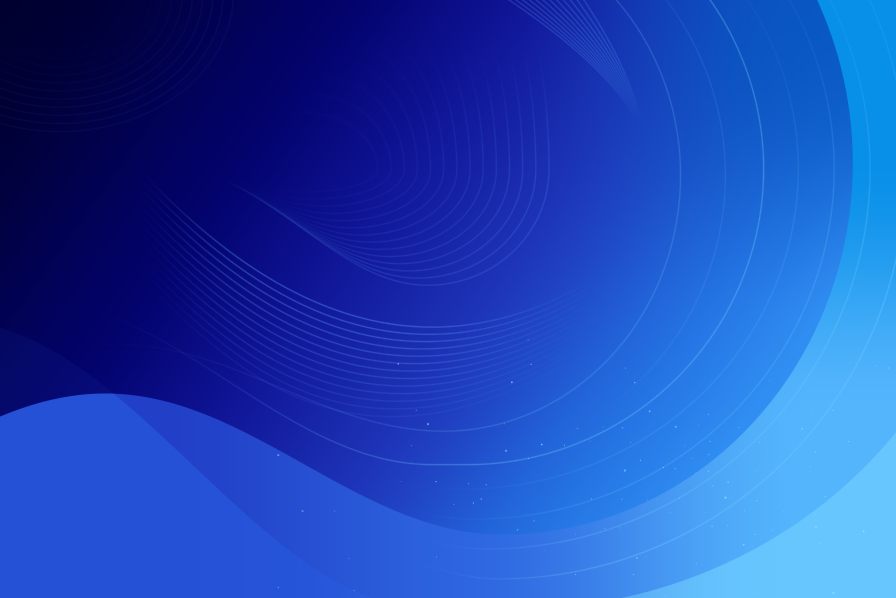
This background is drawn by a Shadertoy shader. Its source:

```glsl
const float PI = 3.14159265;

float hash(vec2 c) {
    return fract(sin(dot(c, vec2(127.1, 311.7))) * 43758.5453);
}

// Signed distance to a cosine swell that flows into an elliptic bowl; positive inside
float bowl(vec2 p, vec2 crest, float troughX, vec2 centre, vec2 radii) {
    if (p.x < centre.x) {
        float low = centre.y - radii.y;
        float amp = 0.5 * (crest.y - low);
        float freq = PI / (troughX - crest.x);
        float phase = min((p.x - crest.x) * freq, PI);
        float slope = amp * freq * sin(phase);
        return (p.y - low - amp - amp * cos(phase)) / sqrt(1.0 + slope * slope);
    }
    vec2 q = (p - centre) / radii;
    float len = length(q);
    return (1.0 - len) * len / (length(q / radii) + 1e-4);
}

float fill(float d) {
    float px = 0.7 / iResolution.y;
    return smoothstep(-px, px, d);
}

float stroke(float d) {
    return clamp(1.0 - abs(d) / (0.0005 + 1.0 / iResolution.y), 0.0, 1.0);
}

// Thin lines where t is a whole number from 0 to count
float isolines(float t, float count) {
    float slope = length(vec2(dFdx(t), dFdy(t))) * iResolution.y;
    return stroke((t - round(clamp(t, 0.0, count))) / max(slope, 1e-3));
}

vec3 deepColor(vec2 p) {
    float t = 0.7 * p.x + 0.5 * (1.0 - p.y);
    vec3 c = mix(vec3(0.0, 0.0, 0.19), vec3(0.01, 0.01, 0.43), smoothstep(0.02, 0.48, t));
    c = mix(c, vec3(0.06, 0.08, 0.59), smoothstep(0.38, 0.65, t));
    c = mix(c, vec3(0.12, 0.21, 0.73), smoothstep(0.56, 0.88, t));
    c = mix(c, vec3(0.14, 0.45, 0.89), smoothstep(0.79, 1.12, t));
    c = mix(c, vec3(0.2, 0.58, 0.96), smoothstep(1.04, 1.3, t));
    float corner = smoothstep(0.85, 1.35, p.x) * smoothstep(0.45, 0.95, p.y);
    return mix(c, vec3(0.02, 0.34, 0.75), 0.85 * corner);
}

vec3 bandColor(vec2 p) {
    vec3 c = mix(vec3(0.13, 0.25, 0.78), vec3(0.18, 0.4, 0.88), smoothstep(0.25, 0.85, p.x));
    c = mix(c, vec3(0.33, 0.71, 0.99), smoothstep(0.75, 1.37, p.x));
    return mix(c, vec3(0.03, 0.56, 0.91), smoothstep(0.3, 0.75, p.y) * smoothstep(0.9, 1.3, p.x));
}

// Fine line meshes of the dark area
float meshes(vec2 p) {
    float light = 0.0;

    // Sagging ribbon
    float dx = p.x - 0.723;
    float gap = mix(0.0148, 0.0092, smoothstep(0.4, 1.05, p.x));
    float t = (0.453 + 1.1 * dx * dx - p.y) / gap;
    float fade = smoothstep(0.22, 0.42, p.x) * (1.0 - smoothstep(0.65, 1.04, p.x));
    light += 0.4 * isolines(t, 12.0) * fade * (1.0 - 0.065 * clamp(t, 0.0, 12.0));

    // Fan that narrows downwards from the top
    float u = max((p.y - 0.756) / 0.244, 0.02);
    t = ((1.078 - p.x) / pow(u, 1.6) - 0.1016) * 88.0;
    light += 0.24 * isolines(t, 11.0) * smoothstep(0.08, 0.7, u);

    // Nested shells
    vec2 s = vec2(p.x, min(p.y, 0.717 + 0.4 * (p.y - 0.717)));
    fade = smoothstep(0.36, 0.66, p.x) * (1.0 - smoothstep(0.68, 0.95, p.y));
    for (float k = 0.0; k < 14.0; k++) {
        float x = 0.715 - 0.016 * k;
        vec2 radii = vec2(0.203 - 0.006 * k, 0.194 - 0.012 * k);
        float d = bowl(s, vec2(0.29, 0.717), x, vec2(x, 0.717), radii);
        light += 0.19 * stroke(d) * fade * (1.0 - 0.06 * k);
    }

    // Faint rings in the corner
    float ring = length((p - vec2(0.1, 1.01)) / vec2(0.29, 0.23));
    light += 0.05 * isolines((1.0 - ring) * 17.0, 10.0) * smoothstep(0.3, 0.9, ring);
    return light;
}

// Long arcs sweeping round the bowl
float arcs(vec2 p) {
    float fade = smoothstep(0.1, 0.9, p.x);
    float light = 0.22 * fade * stroke(bowl(p, vec2(0.195, 0.424), 0.742, vec2(0.742, 0.707), vec2(0.396, 0.428)));
    light += 0.36 * fade * stroke(bowl(p, vec2(0.04, 0.502), 0.723, vec2(0.781, 0.717), vec2(0.496, 0.494)));
    light += 0.12 * smoothstep(0.95, 1.2, p.x) * stroke(bowl(p, vec2(0.1, 0.4), 0.74, vec2(0.742, 0.707), vec2(0.471, 0.478)));
    for (float k = 0.0; k < 4.0; k++) {
        vec2 centre = vec2(0.775 + 0.02 * k, 0.717);
        float d = bowl(p, vec2(0.2, 0.3), centre.x, centre, vec2(0.56 + 0.04 * k, 0.535 + 0.05 * k));
        light += (0.15 + 0.07 * k) * stroke(d) * smoothstep(0.65, 1.1, p.x) * (1.0 - 0.7 * smoothstep(0.6, 1.0, p.y));
    }
    return light;
}

// Scattered sparks, densest at the lower right
float sparks(vec2 p) {
    vec2 cell = floor(p / 0.025);
    vec2 spot = (cell + 0.15 + 0.7 * vec2(hash(cell), hash(cell + 19.0))) * 0.025;
    vec2 q = (spot - vec2(1.13, 0.19)) / vec2(0.24, 0.12);
    float haze = (1.0 - smoothstep(0.3, 0.52, spot.y)) * smoothstep(0.35, 0.65, spot.x);
    float density = 0.4 * exp(-dot(q, q)) + 0.06 * haze;
    float size = 0.0006 + 0.0013 * pow(hash(cell + 7.0), 3.0);
    return step(hash(cell + 43.0), density - 0.002) * fill(size - length(p - spot)) * (0.25 + 0.5 * hash(cell + 71.0));
}

void mainImage(out vec4 fragColor, in vec2 fragCoord) {
    vec2 p = fragCoord / iResolution.y;
    float inner = fill(bowl(p, vec2(0.176, 0.342), 0.84, vec2(0.84, 0.727), vec2(0.586, 0.621)));
    float outer = fill(bowl(p, vec2(-0.078, 0.463), 0.723, vec2(0.86, 0.727), vec2(0.8, 0.746)));

    // Layered areas
    vec3 rim = mix(vec3(0.15, 0.34, 0.86), vec3(0.43, 0.8, 1.0), smoothstep(0.5, 1.25, p.x));
    vec3 color = mix(bandColor(p), rim, 0.75 * (1.0 - outer));
    vec3 deep = mix(deepColor(p), rim, 0.08 * (1.0 - outer));
    color = mix(color, deep, inner);

    // Lines and sparks
    color = mix(color, vec3(0.36, 0.66, 1.0), min(meshes(p) * inner, 1.0));
    color = mix(color, vec3(0.45, 0.8, 1.0), min(arcs(p), 1.0));
    color = mix(color, vec3(0.7, 0.93, 1.0), sparks(p));
    fragColor = vec4(color, 1.0);
}
```
